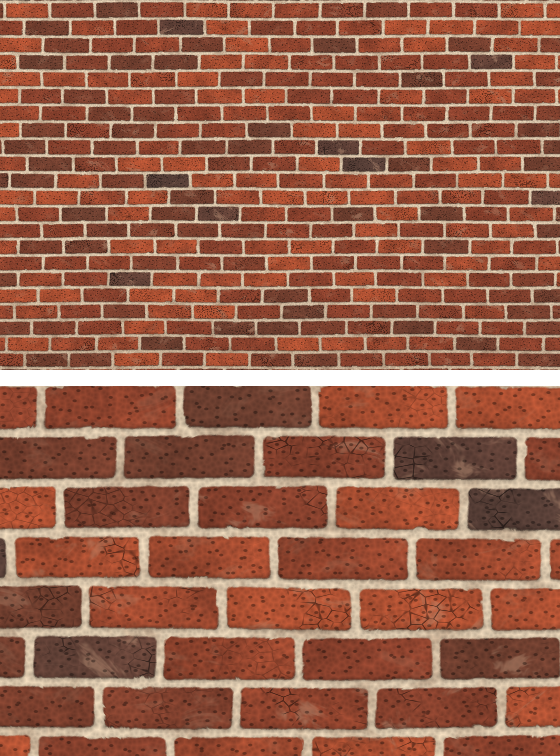
Top: the whole. Bottom: its middle third, enlarged.
Write a Shadertoy shader that draws this texture.

```glsl
// Weathered running-bond brick wall: 22 courses, about 12.5 bricks across.
// Rounded boxes with wobbling edges sit in pale mortar; layered sines and
// cellular noise add blotches, pits, cracks and dust.

const float BRICK_PITCH = 0.1213;
const vec2 JOINT = vec2(0.0078, 0.0080);
const vec3 MORTAR_LIGHT = vec3(0.89, 0.81, 0.70);
const vec3 MORTAR_DULL = vec3(0.70, 0.59, 0.49);
const vec3 BRICK_DARK = vec3(0.43, 0.25, 0.19);
const vec3 BRICK_RED = vec3(0.55, 0.26, 0.18);
const vec3 BRICK_ORANGE = vec3(0.69, 0.32, 0.20);
const vec3 BRICK_SLATE = vec3(0.31, 0.25, 0.23);
const vec3 DUST = vec3(0.70, 0.54, 0.44);

float hash(vec2 cell) {
    return fract(sin(dot(cell, vec2(127.1, 311.7))) * 43758.5);
}

// Distances to the nearest and second nearest scattered points
vec2 cellular(vec2 p) {
    vec2 base = floor(p), nearest = vec2(9.0);
    for (int y = -1; y <= 1; y++)
    for (int x = -1; x <= 1; x++) {
        vec2 cell = base + vec2(x, y);
        float d = length(cell + vec2(hash(cell), hash(cell + 57.3)) - p);
        nearest = d < nearest.x ? vec2(d, nearest.x) : vec2(nearest.x, min(nearest.y, d));
    }
    return nearest;
}

// Layered, rotated and warped sines, roughly -1 to 1
float waves(vec2 p) {
    float sum = 0.0, amp = 0.6;
    for (int i = 0; i < 5; i++) {
        p += 0.7 * sin(p.yx * 0.8 + float(i));
        sum += amp * sin(p.x) * cos(p.y);
        p = mat2(1.5, 1.1, -1.1, 1.5) * p + 1.7;
        amp *= 0.65;
    }
    return sum;
}

float roundedBox(vec2 p, vec2 halfSize, float radius) {
    vec2 q = abs(p) - halfSize + radius;
    return length(max(q, 0.0)) + min(max(q.x, q.y), 0.0) - radius;
}

// Position of a vertical joint, in brick pitches
float jointAt(float index, float row) {
    return index + 0.07 * hash(vec2(index, row));
}

// Finds the brick at p: its id, local position and half size
void layBricks(vec2 p, out vec2 id, out vec2 local, out vec2 halfSize) {
    float depth = 1.0 - p.y;
    float course = -0.08 + depth * (21.1 + 1.13 * depth);
    float courseHeight = 1.0 / (21.1 + 2.26 * depth);
    float row = floor(course);
    float drift = 0.016 - 0.032 * cos(0.314 * (row - 4.5));
    float along = (p.x - drift) / BRICK_PITCH - 0.5 * mod(row, 2.0);
    float col = floor(along);
    col -= step(along, jointAt(col, row));
    float left = jointAt(col, row), right = jointAt(col + 1.0, row);
    id = vec2(col, row);
    local = vec2((along - 0.5 * (left + right)) * BRICK_PITCH,
                 (0.5 - fract(course)) * courseHeight);
    halfSize = 0.5 * (vec2((right - left) * BRICK_PITCH, courseHeight) - JOINT);
    halfSize -= vec2(0.0012, 0.0008) * (hash(id + 3.1) - 0.4);
    local.y += local.x * 0.02 * (hash(id + 8.2) - 0.5);
}

vec3 brickColour(vec2 p, vec2 id, float grain) {
    vec2 q = p + id * 0.37;
    float tone = hash(id + 11.0), wear = hash(id + 23.0);
    float blotch = waves(q * 38.0);
    vec3 colour = mix(BRICK_DARK, BRICK_RED, smoothstep(0.0, 0.40, tone));
    colour = mix(colour, BRICK_ORANGE, smoothstep(0.45, 0.95, tone + 0.08 * blotch));
    colour = mix(colour, BRICK_SLATE, 0.75 * step(0.965, wear));
    colour *= 1.0 + 0.10 * blotch + 0.22 * (grain - 0.5);
    // Pale dust, dark pits and broken cracks
    float dust = smoothstep(0.25, 0.9, waves(q * vec2(55.0, 80.0) + 4.0));
    colour = mix(colour, DUST, dust * (0.15 + 0.4 * wear * wear));
    vec2 cells = cellular(q * vec2(75.0, 110.0));
    float worn = smoothstep(0.0, 0.6, waves(q * 30.0 + 9.0)) * smoothstep(0.2, 0.8, wear);
    float crack = 1.0 - smoothstep(0.02, 0.14, cells.y - cells.x);
    float pit = 1.0 - smoothstep(0.08, 0.20, cells.x);
    return colour * (1.0 - 0.45 * crack * worn) * (1.0 - 0.35 * pit);
}

vec3 mortarColour(vec2 p, float grain) {
    float stain = smoothstep(-0.2, 1.0, waves(p * 45.0 + 2.0));
    float grime = 0.4 * smoothstep(0.35, 0.0, p.y);
    vec3 colour = mix(MORTAR_LIGHT, MORTAR_DULL, clamp(0.6 * stain + grime, 0.0, 1.0));
    return colour * (0.90 + 0.20 * grain);
}

void mainImage(out vec4 fragColor, in vec2 fragCoord) {
    vec2 p = fragCoord / iResolution.y;
    float pixel = 1.0 / iResolution.y;
    vec2 sag = 0.0012 * vec2(sin(p.y * 31.0 + p.x * 5.0), sin(p.x * 9.0 + 2.0 * sin(p.y * 7.0)));
    vec2 id, local, halfSize;
    layBricks(p + sag, id, local, halfSize);

    // Ragged outline with occasional chips
    float edge = roundedBox(local, halfSize, 0.0045);
    edge += 0.0007 * waves(p * 170.0) + 0.0020 * smoothstep(0.35, 1.0, waves(p * 70.0 + id));
    float face = 1.0 - smoothstep(-0.0007 - 0.5 * pixel, 0.0007 + 0.5 * pixel, edge);
    float grain = cellular(p * 210.0).x;

    // Light from above: dark lower rim and a thin shadow on the mortar
    float under = smoothstep(0.2, 0.9, -local.y / halfSize.y);
    float rim = exp(-abs(edge) / 0.0016);
    vec3 brick = brickColour(p, id, grain) * (1.0 - rim * (0.10 + 0.22 * under));
    vec3 mortar = mortarColour(p, grain) * (1.0 - rim * (0.10 + 0.30 * under));
    fragColor = vec4(clamp(mix(mortar, brick, face), 0.0, 1.0), 1.0);
}
```
